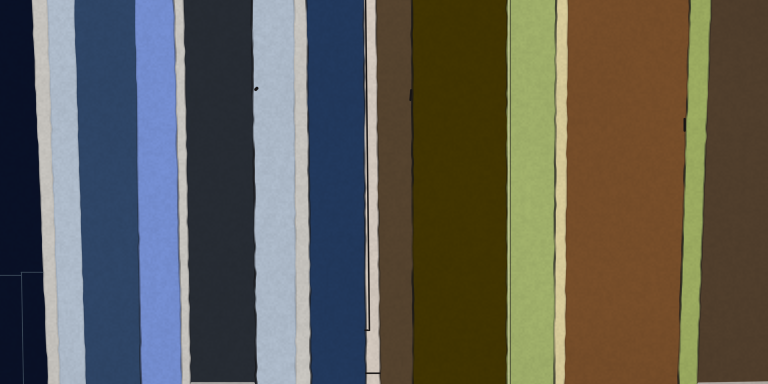
Reproduce this pattern procedurally as a Shadertoy shader.

```glsl
float hash(vec2 p) {
    p = fract(p * vec2(0.1031, 0.1137));
    p += dot(p, p.yx + 33.33);
    return fract((p.x + p.y) * p.x * 91.7);
}

float noise(vec2 p) {
    vec2 i = floor(p), f = fract(p);
    f = f * f * (3.0 - 2.0 * f);
    return mix(mix(hash(i), hash(i + vec2(1, 0)), f.x),
               mix(hash(i + vec2(0, 1)), hash(i + vec2(1, 1)), f.x), f.y);
}

// Paints everything right of a slanted edge, with a broken dark seam along it
void strip(inout vec3 col, vec2 p, float top, float bottom, float seam, vec3 paint) {
    float aa = 0.7 / iResolution.y;
    float wobble = (noise(vec2(top * 90.0, p.y * 45.0)) - 0.5) * 0.003;
    float d = p.x - mix(bottom, top, p.y) - wobble;
    col = mix(col, paint, smoothstep(-aa, aa, d));
    float wear = smoothstep(0.1, 0.7, noise(vec2(top * 70.0 + 9.0, p.y * 22.0)));
    float line = 1.0 - smoothstep(0.0012, 0.0028 + aa, abs(d));
    col = mix(col, vec3(0.08, 0.08, 0.09), line * seam * (0.35 + 0.65 * wear));
}

float segment(vec2 p, vec2 a, vec2 b, float width) {
    vec2 pa = p - a, ba = b - a;
    float d = length(pa - ba * clamp(dot(pa, ba) / dot(ba, ba), 0.0, 1.0));
    float aa = 0.7 / iResolution.y;
    return 1.0 - smoothstep(width - aa, width + aa, d);
}

void mainImage(out vec4 fragColor, in vec2 fragCoord) {
    vec2 p = fragCoord / iResolution.xy * vec2(2, 1);
    vec3 white = vec3(0.77, 0.76, 0.74);
    vec3 ink = vec3(0.09, 0.08, 0.08);

    // Cool strips
    vec3 col = vec3(0.035, 0.065, 0.15);
    strip(col, p, 0.083, 0.125, 0.2, white);
    strip(col, p, 0.122, 0.156, 0.1, vec3(0.68, 0.73, 0.79));
    strip(col, p, 0.193, 0.224, 0.1, vec3(0.18, 0.27, 0.40));
    strip(col, p, 0.352, 0.367, 0.5 * (1.0 - p.y), vec3(0.45, 0.55, 0.81));
    strip(col, p, 0.453, 0.474, 0.4, white);
    strip(col, p, 0.479, 0.497, 0.3, vec3(0.15, 0.17, 0.20));
    strip(col, p, 0.656, 0.667, 0.8, vec3(0.67, 0.72, 0.78));
    strip(col, p, 0.766, 0.771, 0.15, white);
    strip(col, p, 0.799, 0.810, 0.6, vec3(0.13, 0.22, 0.36));
    strip(col, p, 0.948, 0.953, 0.6, vec3(0.82, 0.78, 0.74));

    // Warm strips
    strip(col, p, 0.979, 0.990, 0.4, vec3(0.33, 0.26, 0.18));
    strip(col, p, 1.073, 1.076, 0.75, vec3(0.25, 0.20, 0.005));
    strip(col, p, 1.320, 1.320, 0.4, vec3(0.62, 0.68, 0.41));
    // Pale paper gap beside the light green
    col = mix(col, vec3(0.74, 0.75, 0.58), segment(p, vec2(1.325, 0), vec2(1.325, 1), 0.0015));
    col = mix(col, ink, 0.7 * segment(p, vec2(1.329, 0), vec2(1.329, 1), 0.001));
    strip(col, p, 1.448, 1.443, 0.7, vec3(0.84, 0.79, 0.60));
    strip(col, p, 1.479, 1.471, 0.15, vec3(0.46, 0.30, 0.16));
    strip(col, p, 1.797, 1.766, 0.75, vec3(0.60, 0.66, 0.37));
    strip(col, p, 1.852, 1.815, 0.4, vec3(0.31, 0.24, 0.17));

    // Bent black line in the central gap
    float bent = max(segment(p, vec2(0.952, 1), vec2(0.962, 0.14), 0.002),
                     segment(p, vec2(0.951, 0.14), vec2(0.962, 0.14), 0.002));
    bent = max(bent, segment(p, vec2(0.953, 0.028), vec2(0.989, 0.028), 0.002));
    col = mix(col, ink, bent);

    // Fine scratches on the navy
    float scratch = max(segment(p, vec2(0, 0.283), vec2(0.055, 0.283), 0.001),
                        segment(p, vec2(0.055, 0.291), vec2(0.112, 0.291), 0.001));
    scratch = max(scratch, segment(p, vec2(0.056, 0.291), vec2(0.061, 0), 0.001));
    col = mix(col, vec3(0.40, 0.48, 0.52), 0.6 * scratch);

    // Paper showing under the lower ends, and small specks
    float under = max(segment(p, vec2(0.50, 0.001), vec2(0.66, 0.001), 0.004),
                      segment(p, vec2(1.82, 0.0), vec2(2.0, 0.003), 0.004));
    col = mix(col, white, 0.8 * under);
    float specks = max(segment(p, vec2(0.666, 0.767), vec2(0.669, 0.77), 0.004),
                       segment(p, vec2(1.783, 0.66), vec2(1.783, 0.69), 0.003));
    specks = max(specks, segment(p, vec2(1.069, 0.74), vec2(1.071, 0.765), 0.003));
    col = mix(col, ink, specks);

    // Paper grain and gentle uneven light
    float grain = noise(p * 190.0) * 0.6 + noise(p * 80.0 + 7.0) * 0.4 - 0.5;
    col *= 1.0 + 0.07 * grain + 0.03 * (noise(p * 4.0) - 0.5);
    fragColor = vec4(clamp(col, 0.0, 1.0), 1.0);
}
```
